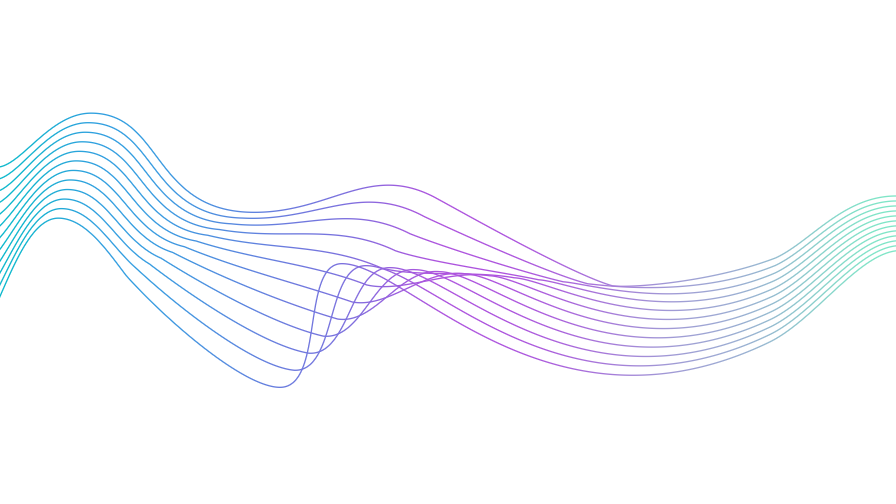
A Shadertoy shader for this background:

```glsl
const float LINES = 12.0;
const vec2 CANVAS = vec2(768.0, 432.0);

// Bezier chains of the outermost strands: knot, handle, handle, knot...
const vec2 UPPER[19] = vec2[19](
    vec2(0, 289), vec2(20, 293), vec2(44, 335),
    vec2(78, 335), vec2(140, 335), vec2(130, 250),
    vec2(218, 250), vec2(285, 250), vec2(318, 294),
    vec2(376, 261), vec2(400, 248), vec2(490, 197),
    vec2(525, 187), vec2(540, 185), vec2(610, 190),
    vec2(665, 211), vec2(695, 225), vec2(723, 264), vec2(768, 264));
const vec2 LOWER[19] = vec2[19](
    vec2(0, 178), vec2(14, 210), vec2(29, 245),
    vec2(50, 245), vec2(73, 245), vec2(92, 217),
    vec2(108, 196), vec2(140, 160), vec2(208, 100),
    vec2(240, 100), vec2(278, 100), vec2(258, 206),
    vec2(293, 206), vec2(350, 206), vec2(470, 47),
    vec2(660, 139), vec2(698, 158), vec2(735, 213), vec2(768, 217));

vec2 controlPoint(int k, float blend) {
    return mix(UPPER[k], LOWER[k], blend);
}

// Distance to one strand, measured across its tangent at the same x
float strandDistance(vec2 p, float blend) {
    int k = 0;
    for (int s = 0; s < 5; s++) {
        if (p.x > controlPoint(k + 3, blend).x) k += 3;
    }
    vec2 a = controlPoint(k, blend);
    vec2 b = controlPoint(k + 1, blend);
    vec2 c = controlPoint(k + 2, blend);
    vec2 d = controlPoint(k + 3, blend);

    // Polynomial form, then bisection for the parameter at p.x
    vec2 c1 = 3.0 * (b - a);
    vec2 c2 = 3.0 * (c - 2.0 * b + a);
    vec2 c3 = d - a + 3.0 * (b - c);
    float u = 0.5;
    float stride = 0.25;
    for (int i = 0; i < 15; i++) {
        float x = a.x + u * (c1.x + u * (c2.x + u * c3.x));
        u += x < p.x ? stride : -stride;
        stride *= 0.5;
    }
    vec2 offset = p - (a + u * (c1 + u * (c2 + u * c3)));
    vec2 tangent = normalize(c1 + u * (2.0 * c2 + 3.0 * u * c3));
    return abs(offset.x * tangent.y - offset.y * tangent.x);
}

// Teal to blue to violet to mint across the canvas
vec3 strandColour(float x) {
    vec3 colour = mix(vec3(0.05, 0.72, 0.80), vec3(0.20, 0.62, 0.88), smoothstep(0.0, 0.13, x));
    colour = mix(colour, vec3(0.46, 0.46, 0.87), smoothstep(0.13, 0.38, x));
    colour = mix(colour, vec3(0.68, 0.33, 0.87), smoothstep(0.35, 0.50, x));
    colour = mix(colour, vec3(0.62, 0.66, 0.83), smoothstep(0.55, 0.82, x));
    return mix(colour, vec3(0.50, 0.90, 0.78), smoothstep(0.78, 1.0, x));
}

void mainImage(out vec4 fragColor, in vec2 fragCoord) {
    vec2 p = fragCoord / iResolution.xy * CANVAS;
    float pixel = CANVAS.y / iResolution.y;
    float halfWidth = 0.58;

    // Box-filtered coverage of each strand
    float clear = 1.0;
    for (float i = 0.0; i < LINES; i++) {
        float dist = strandDistance(p, i / (LINES - 1.0));
        float overlap = min(dist + 0.5 * pixel, halfWidth) - max(dist - 0.5 * pixel, -halfWidth);
        clear *= 1.0 - clamp(overlap / pixel, 0.0, 1.0);
    }
    fragColor = vec4(mix(strandColour(p.x / CANVAS.x), vec3(1.0), clear), 1.0);
}
```
